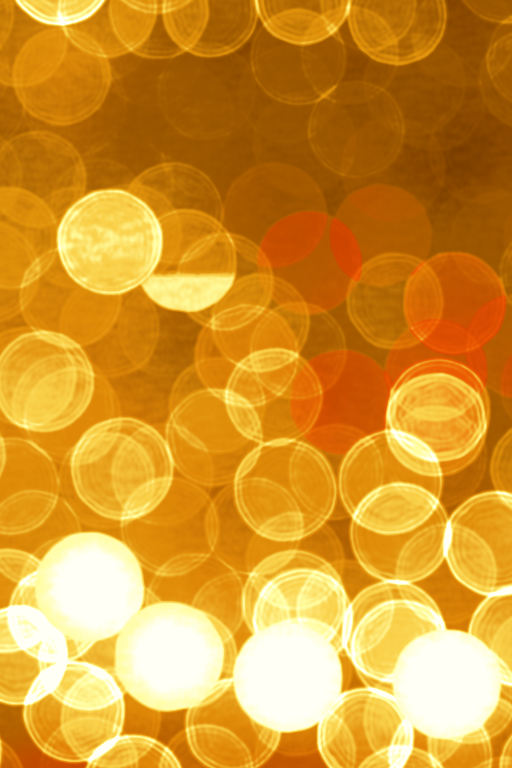
Reproduce this background procedurally as a WebGL 2 fragment shader.

```glsl
#version 300 es
precision highp float;
// Golden out-of-focus lights: overlapping rimmed discs, dim at the top, glaring near the bottom.

uniform vec2 u_resolution;
out vec4 fragColor;

vec2 hash2(vec2 p) {
    vec3 q = fract(p.xyx * vec3(0.1031, 0.103, 0.0973));
    q += dot(q, q.yzx + 33.33);
    return fract((q.xx + q.yz) * q.zy);
}

float gradientNoise(vec2 p) {
    vec2 i = floor(p), f = p - i;
    vec2 u = f * f * f * (f * (f * 6.0 - 15.0) + 10.0);
    vec2 e = vec2(0.0, 1.0);
    float a = dot(hash2(i) * 2.0 - 1.0, f);
    float b = dot(hash2(i + e.yx) * 2.0 - 1.0, f - e.yx);
    float c = dot(hash2(i + e) * 2.0 - 1.0, f - e);
    float d = dot(hash2(i + e.yy) * 2.0 - 1.0, f - e.yy);
    return mix(mix(a, b, u.x), mix(c, d, u.x), u.y);
}

float bell(float x) { return exp(-x * x); }

// x: soft fill, y: double rim with faint inner rings
vec2 disc(vec2 p, vec2 center, float radius) {
    vec2 q = p - center;
    float wobble = gradientNoise(q * 35.0 + center * 90.0 + 50.0);
    float d = length(q) - radius + 0.0025 * wobble;
    float fill = smoothstep(0.003, -0.003, d);
    float rings = 0.12 * sin(d * 650.0 + wobble * 5.0) * smoothstep(-0.05, -0.01, d);
    float rim = bell((d + 0.003) / 0.0024) + 0.55 * bell((d + 0.010) / 0.0026);
    return vec2(fill, rim + rings * fill);
}

// Exposure ramp from brown through amber to white
vec3 goldRamp(float light) {
    vec3 c = mix(vec3(0.45, 0.22, 0.0), vec3(0.61, 0.34, 0.0), smoothstep(0.0, 0.24, light));
    c = mix(c, vec3(0.88, 0.57, 0.04), smoothstep(0.22, 0.5, light));
    c = mix(c, vec3(0.98, 0.82, 0.29), smoothstep(0.48, 0.74, light));
    c = mix(c, vec3(1.0, 0.99, 0.63), smoothstep(0.72, 0.9, light));
    return mix(c, vec3(1.0, 1.0, 0.96), smoothstep(0.88, 1.03, light));
}

void main() {
    vec2 p = gl_FragCoord.xy / u_resolution.y;
    float streaks = gradientNoise(p * vec2(45.0, 95.0)) + 0.6 * gradientNoise(p * vec2(150.0, 120.0) + 7.0);

    // Dim backdrop, warmer to the left and toward the bottom
    float light = 0.1 + 0.22 * smoothstep(0.9, 0.25, p.y) - 0.12 * smoothstep(0.1, 0.0, p.y);
    light += 0.17 * smoothstep(0.5, 0.0, p.x) * smoothstep(0.2, 0.5, p.y);
    light += 0.12 * gradientNoise(p * 7.0 + 3.0);
    float red = 0.3 * smoothstep(0.75, 0.5, p.y) + 0.5 * smoothstep(0.12, 0.0, p.y);
    red += 0.5 * gradientNoise(p * 6.0 + 21.0);

    // Two jittered layers of translucent discs
    for (int layer = 0; layer < 2; layer++) {
        vec2 seed = vec2(17.0, 31.0) * float(layer + 1);
        vec2 grid = p / 0.12 + 0.47 * float(layer);
        for (int k = 0; k < 9; k++) {
            vec2 cell = floor(grid) + vec2(k % 3 - 1, k / 3 - 1);
            vec2 offset = hash2(cell + seed);
            vec2 kind = hash2(cell + seed + 83.0);
            vec2 center = (cell + 0.15 + 0.7 * offset - 0.47 * float(layer)) * 0.12;
            vec2 shape = disc(p, center, 0.063 + 0.006 * kind.y);
            float gain = mix(0.42, 1.5, smoothstep(0.7, 0.15, center.y));
            gain += 1.6 * smoothstep(0.96, 1.02, center.y);
            gain *= 0.3 + 1.2 * kind.x * kind.x;
            light += gain * (0.13 * shape.x + 0.13 * shape.y);

            // Scarlet lights gather right of the middle
            float ember = bell(length((center - vec2(0.49, 0.58)) * vec2(5.0, 7.0)));
            red += shape.x * ember * smoothstep(0.35, 0.6, kind.y);
            red -= 0.1 * gain * shape.x;
        }
    }
    light += 0.055 * streaks;

    // A pale disc, and a neighbour lit only in its lower part
    vec2 pale = disc(p, vec2(0.143, 0.685), 0.069);
    vec2 half_lit = disc(p, vec2(0.242, 0.661), 0.067);
    float lit = smoothstep(0.649, 0.637, p.y + 0.004 * streaks);
    light += 0.12 * half_lit.y + 0.08 * half_lit.x;
    light = mix(light, 0.84 + 0.08 * streaks, half_lit.x * lit);
    float band = bell((p.y - 0.685) / 0.04);
    light = mix(light, 0.68 + 0.12 * band + 0.12 * streaks + 0.16 * pale.y, pale.x);

    // Overexposed row sinking to the right
    for (int i = 0; i < 4; i++) {
        float n = float(i);
        vec2 center = vec2(0.117 + 0.155 * n - 0.06 * sin(n * 1.0472),
                           0.236 - 0.13 * (1.0 - exp(-1.2 * n)));
        float d = length(p - center);
        vec2 shape = disc(p, center, 0.071);
        float core = 1.06 - 0.16 * smoothstep(0.025, 0.071, d) + 0.05 * streaks;
        core += 0.07 * step(1.5, n);
        light += 0.1 * exp(-30.0 * max(d - 0.071, 0.0));
        light = mix(light, core, shape.x);
    }

    vec3 color = goldRamp(light);
    float tint = clamp(red, 0.0, 1.0) * smoothstep(0.72, 0.42, light);
    vec3 ember = mix(vec3(0.83, 0.42, 0.0), vec3(0.9, 0.27, 0.0), smoothstep(0.5, 1.0, red));
    color = mix(color, ember * (0.85 + 0.4 * light), 0.8 * tint);
    fragColor = vec4(clamp(color, 0.0, 1.0), 1.0);
}
```
